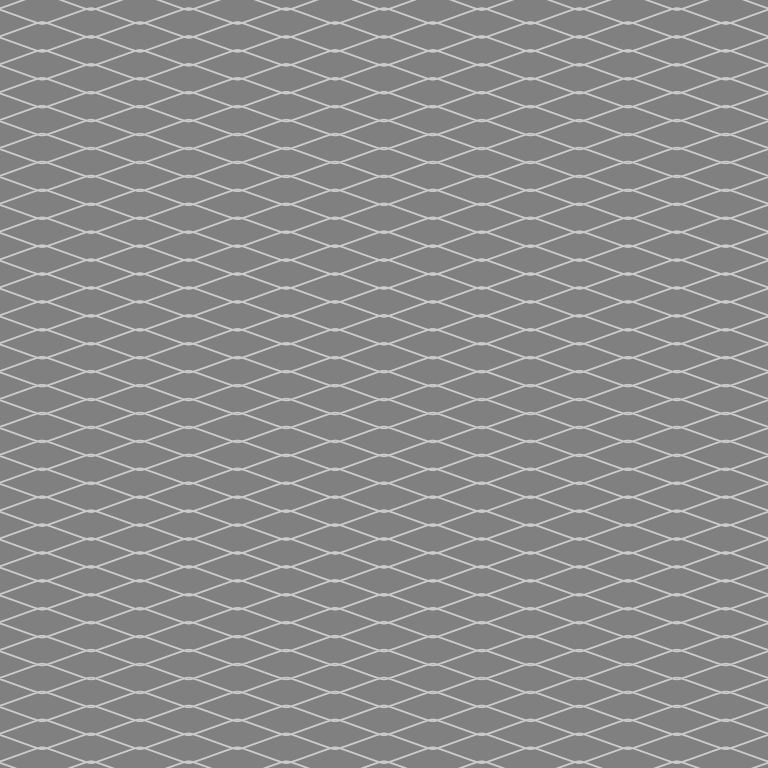
Write a WebGL 2 fragment shader that draws this pattern.

```glsl
#version 300 es
precision highp float;
// Expanded wire mesh: flat diamonds of pale wire on plain grey.
// Each wire is a rounded zigzag; neighbours run in opposite phase and
// overlap a little at the tips, which leaves a small lens at each joint.

uniform vec2 u_resolution;
out vec4 outColor;

const float PI = 3.14159265;
const vec3 GROUND = vec3(0.50);
const vec3 WIRE = vec3(0.80);

const vec2 CELL = vec2(0.12715, 0.03632);  // size of one diamond
const vec2 JOINT = vec2(0.5, 0.51606);     // one joint near the centre
const float OVERLAP = 0.0011;              // reach of a tip past its joint
const float SHARPNESS = 0.98;              // 1.0 gives pointed tips
const float HALF_WIDTH = 0.00118;

// Height (x) and slope (y) of a rounded zigzag with the given period.
vec2 zigzag(float x, float period, float amplitude, float sharpness) {
    float angle = 2.0 * PI * x / period;
    float wave = sharpness * cos(angle);
    float gain = amplitude / asin(sharpness);
    float slope = -gain * sharpness * sin(angle) / sqrt(1.0 - wave * wave);
    return vec2(gain * asin(wave), slope * 2.0 * PI / period);
}

// Approximate distance from p to the nearest wire of the mesh.
float meshDistance(vec2 p, vec2 cell) {
    float spacing = 0.5 * cell.y;
    float amplitude = 0.5 * spacing + OVERLAP;
    vec2 curve = zigzag(p.x, cell.x, amplitude, SHARPNESS);
    float nearestRow = floor(p.y / spacing + 1.0);
    float dist = 1.0;
    for (int i = -1; i <= 1; i++) {
        float row = nearestRow + float(i);
        float phase = 1.0 - 2.0 * mod(row, 2.0);  // alternate wires are flipped
        float offset = p.y - (row - 0.5) * spacing - phase * curve.x;
        dist = min(dist, abs(offset) / sqrt(1.0 + curve.y * curve.y));
    }
    return dist;
}

// Soft coverage of a line from the distance to its centre.
float lineMask(float dist, float halfWidth, float blur) {
    return 1.0 - smoothstep(halfWidth - blur, halfWidth + blur, dist);
}

void main() {
    float side = min(u_resolution.x, u_resolution.y);
    vec2 uv = gl_FragCoord.xy / side;
    float blur = max(0.6 / side, 0.0006);
    float wire = lineMask(meshDistance(uv - JOINT, CELL), HALF_WIDTH, blur);
    outColor = vec4(mix(GROUND, WIRE, wire), 1.0);
}
```
